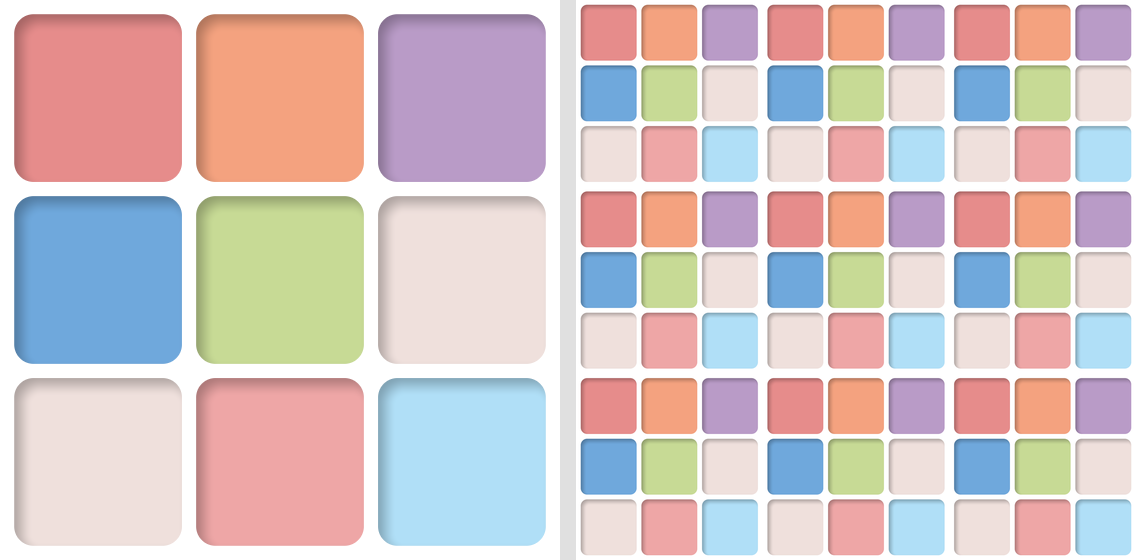
Left, the tile; right, the same tile 3 across and 3 down.
Write a Shadertoy shader that draws this pattern.

```glsl
// Three by three grid of recessed pastel rounded squares on white, lit from the lower right.

const int   TILES = 3;                          // tiles across and down
const float GAP = 0.0254;                       // white gap, also the outer margin
const float CORNER_RADIUS = 0.0345;
const vec2  SHADOW_OFFSET = vec2(0.013, -0.013);
const float SHADOW_BLUR = 0.020;                // half width of the soft shadow edge
const float SHADOW_STRENGTH = 0.27;
const vec3  BACKGROUND = vec3(1.0);

// Tile colours, from the bottom row up, left to right
const vec3 PALETTE[9] = vec3[9](
    vec3(0.937, 0.878, 0.863), vec3(0.933, 0.651, 0.651), vec3(0.690, 0.875, 0.969),
    vec3(0.435, 0.659, 0.863), vec3(0.780, 0.855, 0.584), vec3(0.937, 0.878, 0.863),
    vec3(0.902, 0.549, 0.545), vec3(0.957, 0.635, 0.498), vec3(0.725, 0.608, 0.780)
);

// Signed distance to a rounded square centred on the origin
float roundedSquare(vec2 p, float halfSize, float radius) {
    vec2 q = abs(p) - halfSize + radius;
    return length(max(q, 0.0)) + min(max(q.x, q.y), 0.0) - radius;
}

void mainImage(out vec4 fragColor, in vec2 fragCoord) {
    vec2 uv = fragCoord / iResolution.xy;
    float pixel = 1.0 / min(iResolution.x, iResolution.y);

    // Equal gaps around every tile fix the tile size and pitch
    float pitch = (1.0 - GAP) / float(TILES);
    float halfSize = 0.5 * (pitch - GAP);

    // Nearest tile and position relative to its centre
    vec2 cell = clamp(floor((uv - 0.5 * GAP) / pitch), 0.0, float(TILES - 1));
    vec2 local = uv - 0.5 * GAP - (cell + 0.5) * pitch;
    vec3 color = PALETTE[int(cell.y) * TILES + int(cell.x)];

    // Inner shadow: everything outside the shifted, blurred opening
    float opening = roundedSquare(local - SHADOW_OFFSET, halfSize, CORNER_RADIUS);
    color *= 1.0 - SHADOW_STRENGTH * smoothstep(-SHADOW_BLUR, SHADOW_BLUR, opening);

    // Antialiased tile over the background
    float edge = roundedSquare(local, halfSize, CORNER_RADIUS);
    float coverage = clamp(0.5 - edge / pixel, 0.0, 1.0);
    fragColor = vec4(mix(BACKGROUND, color, coverage), 1.0);
}
```
